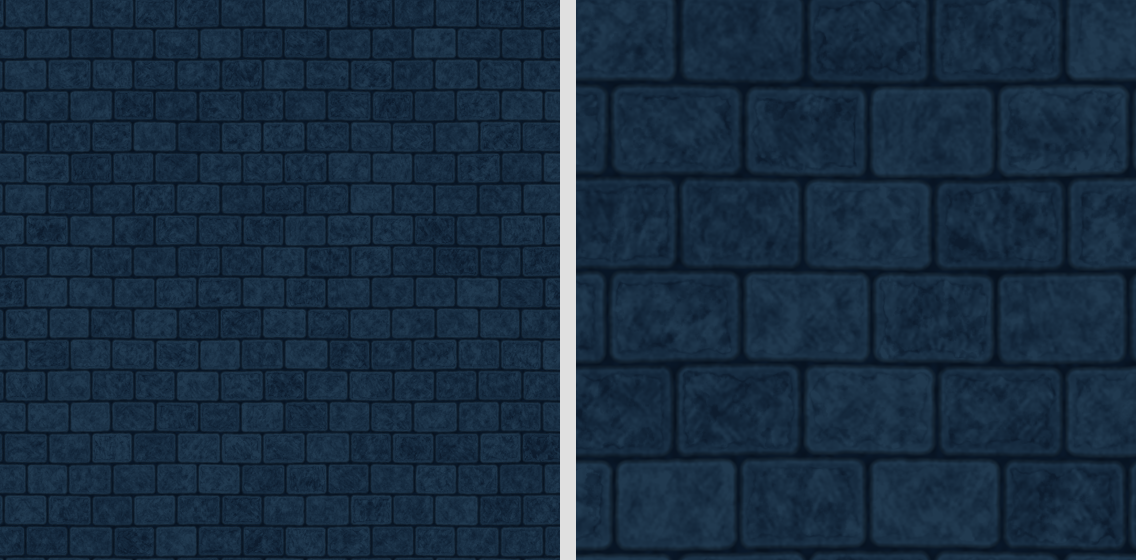
Left: the whole. Right: its middle third, enlarged.
This texture is drawn by a WebGL 1 fragment shader. Its source:

```glsl
precision highp float;

uniform vec2 u_resolution;

const vec2 BRICKS = vec2(13.0, 18.0);
const float ROW_OFFSET = 0.10;
const float HALF_GAP = 0.0007;
const float CORNER = 0.0070;
const float TAU = 6.2832;

const vec3 JOINT = vec3(0.030, 0.080, 0.140);
const vec3 DARK = vec3(0.05, 0.11, 0.18);
const vec3 MID = vec3(0.08, 0.16, 0.24);
const vec3 LIGHT = vec3(0.12, 0.215, 0.30);

float hash(vec2 p) {
  vec3 q = fract(p.xyx * vec3(0.1031, 0.1030, 0.0973));
  q += dot(q, q.yzx + 33.33);
  return fract((q.x + q.y) * q.z);
}

float noise(vec2 p) {
  vec2 i = floor(p);
  vec2 f = fract(p);
  f = f * f * (3.0 - 2.0 * f);
  float low = mix(hash(i), hash(i + vec2(1.0, 0.0)), f.x);
  float high = mix(hash(i + vec2(0.0, 1.0)), hash(i + vec2(1.0, 1.0)), f.x);
  return mix(low, high, f.y);
}

float fbm(vec2 p) {
  float sum = 0.0;
  float weight = 0.5;
  for (int i = 0; i < 4; i++) {
    sum += weight * noise(p);
    p = p * 2.03 + 17.7;
    weight *= 0.5;
  }
  return sum / 0.9375;
}

vec2 rotate(vec2 p, float angle) {
  float c = cos(angle);
  float s = sin(angle);
  return vec2(c * p.x - s * p.y, s * p.x + c * p.y);
}

float roundedBox(vec2 p, vec2 halfSize, float radius) {
  vec2 q = abs(p) - halfSize + radius;
  return length(max(q, 0.0)) + min(max(q.x, q.y), 0.0) - radius;
}

vec3 stoneColor(float tone) {
  vec3 lower = mix(DARK, MID, clamp(tone * 2.0, 0.0, 1.0));
  return mix(lower, LIGHT, clamp(tone * 2.0 - 1.0, 0.0, 1.2));
}

// Short chisel marks running along one direction
float scratches(vec2 p, float angle, vec2 seed) {
  return noise(rotate(p, angle) * vec2(150.0, 400.0) + seed) - 0.5;
}

// Tone of the brick face, from its smooth rim to its rough centre
float faceTone(vec2 local, float depth, vec2 id) {
  vec2 seed = 40.0 + 60.0 * vec2(hash(id + 3.1), hash(id + 8.7));
  float wear = hash(id + 21.3);
  float blotch = fbm(local * 100.0 + seed) - 0.5;
  float lean = 0.6 + 0.7 * hash(id + 5.9);
  float patch = smoothstep(0.35, 0.65, noise(local * 75.0 + seed.yx));
  float streak = mix(scratches(local, lean, seed), scratches(local, -lean, seed.yx), patch);
  float grain = noise(local * 430.0 + seed.yx) - 0.5;

  float inner = depth + blotch * 0.012;
  float rough = smoothstep(0.004, 0.008, inner);
  float groove = 1.0 - smoothstep(0.0, 0.0020, abs(inner - 0.0065));
  float pits = smoothstep(0.54, 0.72, fbm(local * 150.0 + seed.yx));
  float worn = smoothstep(0.80, 1.0, wear) * smoothstep(0.008, 0.020, inner);

  float tone = 0.70 + 0.28 * (hash(id + 13.7) - 0.5);
  tone += mix(0.40, 1.00, rough) * blotch;
  tone += mix(0.14, mix(0.36, 0.60, wear), rough) * streak;
  tone += 0.28 * grain;
  tone -= mix(0.04, 0.28, wear) * groove;
  tone -= mix(0.06, 0.34, wear) * pits * rough;
  return tone - 0.22 * worn;
}

void main() {
  vec2 uv = gl_FragCoord.xy / u_resolution;
  float pixel = 1.0 / min(u_resolution.x, u_resolution.y);

  // Running bond layout with joints that drift a little along each course
  vec2 grid = uv * BRICKS;
  grid.y -= ROW_OFFSET + 0.015 * sin(TAU * (3.0 * uv.x + 2.0 * uv.y));
  float row = mod(floor(grid.y), BRICKS.y);
  grid.x -= mix(0.605, 0.105, mod(row, 2.0));
  grid.x += 0.025 * sin(TAU * (4.0 * uv.x + hash(vec2(row, 71.0))));
  vec2 id = vec2(mod(floor(grid.x), BRICKS.x), row);
  vec2 local = (fract(grid) - 0.5) / BRICKS;

  // Slightly uneven brick outlines
  vec2 halfSize = 0.5 / BRICKS - HALF_GAP - 0.0004 * hash(id + 59.0);
  float ragged = (noise(local * 150.0 + 9.0 * id + 50.0) - 0.5) * 0.0009;
  float depth = ragged - roundedBox(local, halfSize, CORNER);

  // Lit lip and soft shade beside the joints
  float lip = smoothstep(0.0010, 0.0028, depth) * (1.0 - smoothstep(0.0028, 0.0055, depth));
  float lit = local.y > 0.0 ? 0.18 : 0.08;
  float tone = faceTone(local, depth, id) + lit * lip;
  tone += 0.18 * (fbm(uv * 5.0 + 11.0) - 0.5);
  vec3 face = stoneColor(tone) * mix(0.66, 1.0, smoothstep(0.0, 0.0032, depth));

  vec3 joint = JOINT * (0.85 + 0.35 * noise(uv * 260.0));
  float soft = max(pixel * 0.7, 0.0009);
  vec3 color = mix(joint, face, smoothstep(-soft, soft, depth));
  gl_FragColor = vec4(color, 1.0);
}
```
